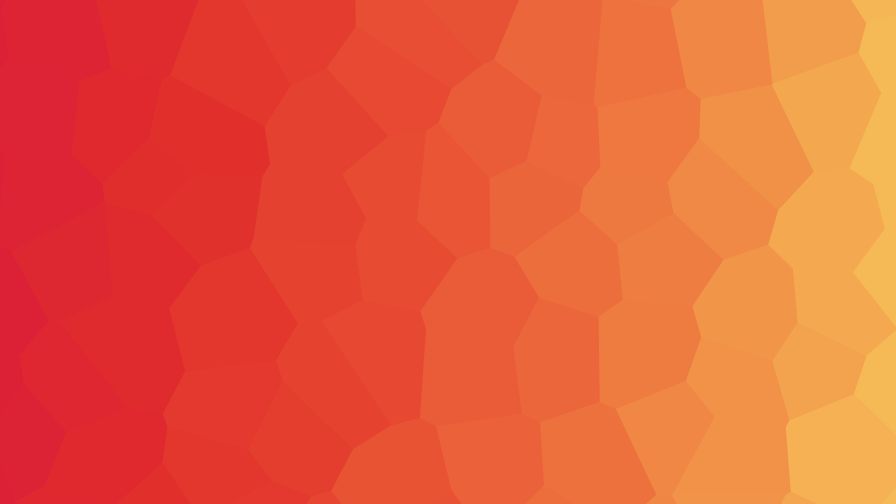
A Shadertoy shader for this background:

```glsl
// A low-contrast mosaic of flat Voronoi cells, crimson at left to amber at right.
// Seeds are jittered on a square grid; each cell takes one colour from a slightly
// tilted ramp at its seed, and the two nearest cells blend across their border.

vec2 hash22(vec2 p) {
    vec3 q = fract(p.xyx * vec3(0.1031, 0.1030, 0.0973));
    q += dot(q, q.yzx + 33.33);
    return fract((q.xx + q.yz) * q.zy);
}

// Red stays nearly level while green and blue rise quadratically.
vec3 sunsetRamp(float t) {
    t = clamp(t, 0.0, 1.0);
    vec3 color = vec3(0.862, 0.13, 0.165) + t * vec3(0.10, 0.208, 0.0)
               + t * t * vec3(0.0, 0.386, 0.17);
    color.b += 0.05 * (1.0 - smoothstep(0.0, 0.2, t));
    return color;
}

// The ramp runs a little further ahead toward the bottom.
vec3 cellColor(vec2 seed, vec2 gridSize) {
    vec2 uv = seed / gridSize;
    float variation = hash22(floor(seed) + 57.0).x - 0.5;
    return sunsetRamp(uv.x + 0.04 * (0.5 - uv.y) + 0.03 * variation);
}

void mainImage(out vec4 fragColor, in vec2 fragCoord) {
    float rows = 5.8;
    vec2 gridSize = rows * iResolution.xy / iResolution.y;
    vec2 p = fragCoord / iResolution.y * rows;

    // Find the two nearest seeds.
    vec2 nearest = vec2(0.0), second = vec2(0.0);
    float d1 = 1e5, d2 = 1e5;
    for (int y = -2; y <= 2; y++) {
        for (int x = -2; x <= 2; x++) {
            vec2 cell = floor(p) + vec2(x, y);
            vec2 seed = cell + 0.5 + 0.86 * (hash22(cell + 11.0) - 0.5);
            float d = dot(seed - p, seed - p);
            if (d < d1) {
                d2 = d1;
                second = nearest;
                d1 = d;
                nearest = seed;
            } else if (d < d2) {
                d2 = d;
                second = seed;
            }
        }
    }

    // Smooth the border over one pixel by distance to the bisector.
    float borderDistance = (d2 - d1) / (2.0 * length(second - nearest));
    float pixel = rows / iResolution.y;
    float coverage = clamp(0.5 + borderDistance / pixel, 0.5, 1.0);
    vec3 color = mix(cellColor(second, gridSize), cellColor(nearest, gridSize), coverage);
    fragColor = vec4(color, 1.0);
}
```
